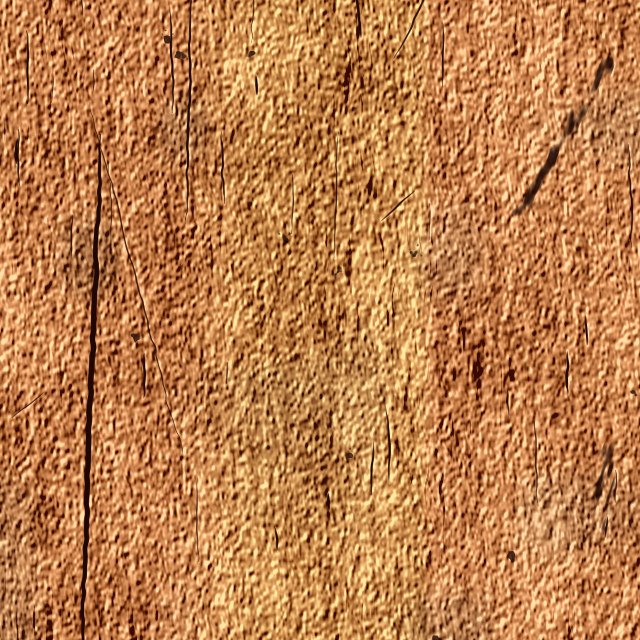
Reproduce this texture procedurally as a WebGL 1 fragment shader.

```glsl
precision highp float;
uniform vec2 u_resolution;

#define GRAIN_SCALE vec2(205.0, 118.0)
#define GRAIN_DEPTH 0.92
#define FIBRE_DEPTH 0.27
#define BLOTCH_DEPTH 0.23
#define EMBOSS 0.6
#define CRACK_COUNT 34
#define PIT_COUNT 12
#define CRACK_COLOR vec3(0.12, 0.03, 0.01)

float hash(vec2 p) {
  return fract(sin(dot(p, vec2(127.1, 311.7))) * 43758.55);
}

float noise(vec2 p) {
  vec2 i = floor(p), f = fract(p);
  f = f * f * (3.0 - 2.0 * f);
  return mix(mix(hash(i), hash(i + vec2(1.0, 0.0)), f.x),
             mix(hash(i + vec2(0.0, 1.0)), hash(i + 1.0), f.x), f.y);
}

// Noise with zero mean and unit deviation
float wave(vec2 p) {
  return (noise(p) - 0.5) * 4.66;
}

// Two crossed layers of flecks, which hides the lattice
float flecks(vec2 q) {
  float upright = wave(vec2(q.x - 0.22 * q.y, q.y + 0.06 * q.x));
  float leaning = wave(vec2(q.x + 0.12 * q.y, q.y - 0.17 * q.x) * 1.35 + 40.0);
  return 0.75 * upright + 0.66 * leaning;
}

// Short upright flecks, lit from one side
float grain(vec2 p) {
  vec2 q = p * GRAIN_SCALE;
  q.x += 0.25 * wave(p * vec2(30.0, 22.0));
  float relief = flecks(q) - EMBOSS * flecks(q + vec2(-0.75, 0.5));
  return relief * 0.88 + 0.22 * wave(q * vec2(0.5, 0.4) + 31.0);
}

// Distance to a segment (x), signed side (y), position along it (z)
vec3 segment(vec2 p, vec2 a, vec2 b) {
  vec2 ab = b - a, ap = p - a;
  float along = clamp(dot(ap, ab) / dot(ab, ab), 0.0, 1.0);
  float side = (ap.x * ab.y - ap.y * ab.x) / length(ab);
  return vec3(length(ap - ab * along), side, along);
}

// Tapered crack: darkness (x) and the bright lip on its right (y)
vec2 crack(vec2 p, vec2 a, vec2 b, float width) {
  vec3 s = segment(p, a, b);
  float soft = max(0.0011, 0.6 / u_resolution.y);
  float w = width * sqrt(4.0 * s.z * (1.0 - s.z) + 0.04);
  float dark = 1.0 - smoothstep(w - soft, w + soft, s.x);
  float lip = step(0.0, s.y) * (1.0 - smoothstep(w + soft, w + 0.005, s.x));
  return vec2(dark * min(1.0, 0.45 + w * 350.0), lip * (1.0 - dark));
}

// Torn patch of dark fibres around a segment
float gouge(vec2 p, vec2 a, vec2 b, float radius) {
  float near = 1.0 - smoothstep(0.0, radius, segment(p, a, b).x);
  vec2 q = vec2(p.x - 0.3 * p.y, p.y);
  float fibres = noise(q * vec2(190.0, 45.0)) * 0.6 + noise(p * vec2(90.0, 30.0)) * 0.4;
  return smoothstep(0.65, 0.88, near * 0.48 + fibres * 0.62);
}

// Wood colours placed by how often each tone occurs
vec3 woodColor(float tone) {
  vec3 c = mix(vec3(0.21, 0.04, 0.01), vec3(0.43, 0.18, 0.04), smoothstep(-2.2, -1.5, tone));
  c = mix(c, vec3(0.62, 0.36, 0.17), clamp((tone + 1.5) / 0.68, 0.0, 1.0));
  c = mix(c, vec3(0.76, 0.50, 0.29), clamp((tone + 0.82) / 0.76, 0.0, 1.0));
  c = mix(c, vec3(0.89, 0.63, 0.40), clamp((tone + 0.06) / 0.81, 0.0, 1.0));
  return mix(c, vec3(0.99, 0.80, 0.57), clamp((tone - 0.75) / 0.8, 0.0, 1.6));
}

void main() {
  vec2 p = gl_FragCoord.xy / u_resolution;

  // Grain, long fibres and broad blotches
  float tone = GRAIN_DEPTH * grain(p);
  tone += FIBRE_DEPTH * wave(p * vec2(180.0, 16.0) + 3.0);
  tone += BLOTCH_DEPTH * (wave(p * vec2(5.0, 4.0) + 11.0) * 0.7 + wave(p * vec2(14.0, 9.0)) * 0.5);
  tone += 0.1 * wave(vec2(p.x * 26.0, p.y * 0.8 + 5.0));

  // Yellow middle board with a pale band and a dark seam
  float board = smoothstep(0.25, 0.42, p.x) * (1.0 - smoothstep(0.65, 0.68, p.x));
  float pale = smoothstep(0.54, 0.62, p.x) * (1.0 - smoothstep(0.65, 0.675, p.x));
  float seam = 1.0 - smoothstep(0.0, 0.018, abs(p.x - 0.512));
  tone += 0.08 * board + 0.28 * pale - 0.25 * seam;

  // Broken splinters in patches
  float patchy = smoothstep(0.45, 0.8, noise(p * vec2(9.0, 5.0) + 21.0));
  vec2 sliver = vec2(p.x + 0.006 * noise(p * vec2(12.0, 30.0)), p.y) * vec2(215.0, 24.0);
  tone -= 2.0 * patchy * smoothstep(0.74, 0.92, noise(sliver + 50.0));

  // Large split, long scratch and scattered cracks
  vec2 bent = p;
  bent.x += (noise(p * vec2(3.0, 16.0)) - 0.5) * 0.006 + (noise(p * vec2(8.0, 70.0)) - 0.5) * 0.003;
  vec2 marks = crack(bent, vec2(0.125, -0.04), vec2(0.158, 0.79), 0.0043);
  marks = max(marks, crack(bent, vec2(0.285, 0.29), vec2(0.14, 0.84), 0.0011));
  marks = max(marks, crack(bent, vec2(0.29, 0.65), vec2(0.30, 1.03), 0.0018));
  for (int i = 0; i < CRACK_COUNT; i++) {
    float id = float(i);
    vec2 start = vec2(hash(vec2(id, 1.7)), hash(vec2(id, 5.3)));
    float size = hash(vec2(id, 9.1));
    float turn = hash(vec2(id, 13.9)) - 0.5;
    float span = mix(0.025, 0.22, size * size);
    float lean = turn * 0.1 + 1.6 * step(0.4, turn) * (1.0 - size);
    float width = mix(0.0007, 0.0021, hash(vec2(id, 17.3)));
    marks = max(marks, crack(bent, start, start + span * vec2(lean, 1.0), width));
  }

  // Small ragged pits
  float ragged = (noise(p * 170.0) - 0.5) * 0.012;
  for (int i = 0; i < PIT_COUNT; i++) {
    float id = float(i) + 80.0;
    vec2 q = p - vec2(hash(vec2(id, 2.3)), hash(vec2(id, 6.1)));
    float edge = length(q * vec2(1.0, 0.75)) + ragged - mix(0.002, 0.006, hash(vec2(id, 8.7)));
    marks.x = max(marks.x, 0.8 * (1.0 - smoothstep(-0.002, 0.002, edge)));
  }

  // Diagonal tear and dark smear
  float torn = gouge(p, vec2(0.815, 0.67), vec2(0.95, 0.90), 0.026);
  torn = max(torn, gouge(p, vec2(0.94, 0.18), vec2(0.948, 0.29), 0.04));

  // Warm tint by board, faint grey stains, then the cracks
  vec3 color = woodColor(tone + 0.9 * marks.y);
  color *= mix(vec3(1.015, 0.98, 0.99), vec3(0.995, 1.025, 0.95), board);
  float stain = smoothstep(0.62, 0.9, noise(p * vec2(7.0, 5.0) + 63.0));
  color = mix(color, vec3(dot(color, vec3(0.4, 0.5, 0.1))) * vec3(0.95, 0.85, 0.66), 0.22 * stain);
  color = mix(color, CRACK_COLOR, max(marks.x, 0.9 * torn));
  gl_FragColor = vec4(color, 1.0);
}
```
